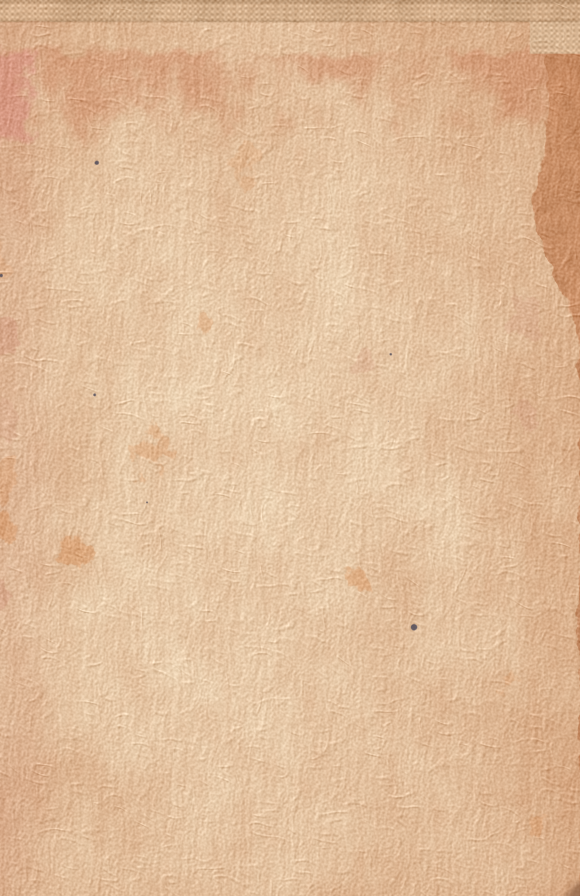
This texture is drawn by a WebGL 1 fragment shader. Its source:

```glsl
precision highp float;
uniform vec2 u_resolution;

#define CREASE_SCALE vec2(34.0, 74.0)
#define FIBRE_SCALE vec2(170.0, 38.0)
#define GRAIN_SCALE vec2(290.0, 240.0)
#define RELIEF_GAIN 0.088
#define TOOTH_GAIN 0.05
#define BAND_BOTTOM 0.976
#define THREAD_PITCH 0.0062
#define STAIN_COUNT 16
#define SPECK_COUNT 7

const vec3 PALE = vec3(0.925, 0.825, 0.70);
const vec3 WARM = vec3(0.825, 0.63, 0.48);
const vec3 BROWN = vec3(0.77, 0.53, 0.37);
const vec3 ROSE = vec3(0.80, 0.56, 0.46);
const vec3 ORANGE = vec3(0.83, 0.55, 0.34);
const vec3 CLOTH = vec3(0.82, 0.68, 0.54);
const vec3 INK = vec3(0.27, 0.26, 0.33);

float hash(vec2 p) {
  vec3 q = fract(p.xyx * 0.1031);
  q += dot(q, q.yzx + 33.33);
  return fract((q.x + q.y) * q.z);
}

float cornerSlope(vec2 cell, vec2 offset) {
  float angle = 6.2832 * hash(cell);
  return dot(vec2(cos(angle), sin(angle)), offset);
}

float gradientNoise(vec2 p) {
  vec2 i = floor(p), f = p - i;
  vec2 s = f * f * f * (f * (f * 6.0 - 15.0) + 10.0), e = vec2(1.0, 0.0);
  float low = mix(cornerSlope(i, f), cornerSlope(i + e, f - e), s.x);
  float high = mix(cornerSlope(i + e.yx, f - e.yx), cornerSlope(i + 1.0, f - 1.0), s.x);
  return 1.4 * mix(low, high, s.y);
}

float fbm(vec2 p) {
  float sum = 0.0, amp = 0.6;
  for (int i = 0; i < 4; i++) {
    sum += amp * gradientNoise(p);
    p = mat2(1.62, 1.22, -1.22, 1.62) * p + 17.3;
    amp *= 0.5;
  }
  return sum;
}

// Short ridges that fade in and out
float creases(vec2 p, vec2 scale, float offset) {
  float ridge = abs(gradientNoise(p * scale + offset));
  float broken = smoothstep(-0.2, 0.45, gradientNoise(p * 40.0 + offset * 3.0));
  return (1.0 - smoothstep(0.0, 0.24, ridge)) * broken;
}

// Paper height: flat and upright creases, fibres and fine grain
float relief(vec2 p) {
  vec2 bent = p + 0.004 * vec2(gradientNoise(p * 24.0 + 5.0), gradientNoise(p * 24.0 + 41.0));
  vec2 tilted = mat2(0.97, 0.24, -0.24, 0.97) * bent;
  float crease = 0.85 * creases(tilted, CREASE_SCALE, 0.0) + 0.5 * creases(bent, CREASE_SCALE.yx, 23.0);
  float fibre = gradientNoise(bent * FIBRE_SCALE);
  return crease + 0.75 * fibre + 0.5 * gradientNoise(tilted * GRAIN_SCALE);
}

float inside(float d, float blur) {
  return 1.0 - smoothstep(-blur, blur, d);
}

float boxDistance(vec2 p, vec2 halfSize) {
  vec2 d = abs(p) - halfSize;
  return length(max(d, 0.0)) + min(max(d.x, d.y), 0.0);
}

void main() {
  vec2 p = gl_FragCoord.xy / u_resolution.y;
  float aspect = u_resolution.x / u_resolution.y;
  float ragged = fbm(p * 38.0);
  float cloud = fbm(p * 6.0 + 3.0);
  float blotch = fbm(p * vec2(17.0, 13.0) + 29.0);

  // Aged paper, paler in the middle
  vec2 fromCentre = vec2(p.x / aspect, p.y) - vec2(0.4, 0.46);
  float streak = gradientNoise(p * vec2(60.0, 5.0)) + gradientNoise(p * vec2(120.0, 14.0));
  float age = 0.17 + 1.25 * dot(fromCentre, fromCentre) + 0.3 * cloud + 0.22 * blotch;
  age += 0.07 * streak + 0.12 * ragged;
  vec3 color = mix(PALE, WARM, clamp(age, -0.1, 1.1));
  float leftBlush = (1.0 - smoothstep(0.0, 0.09, p.x)) * (0.5 + 0.6 * cloud);
  color = mix(color, ROSE, 0.35 * leftBlush);

  // Damp tide below the upper edge
  float tideTop = inside(p.y - 0.942 + 0.025 * blotch, 0.004);
  float tide = smoothstep(0.85, 0.935, p.y + 0.09 * blotch + 0.03 * ragged) * tideTop;
  tide *= smoothstep(-0.25, 0.3, gradientNoise(p * vec2(6.0, 3.0) + 9.0) + 0.4 * blotch);
  color = mix(color, mix(ROSE, ORANGE, 0.35), 0.55 * tide);

  // Brown scar on the right and rose patch on the left
  float bulge = (p.y - 0.77) / 0.045;
  float scarWidth = (0.037 + 0.016 * exp(-bulge * bulge)) * smoothstep(0.6, 0.74, p.y);
  float scar = inside(aspect - scarWidth - p.x + 0.009 * ragged, 0.0012);
  color = mix(color, BROWN + 0.08 * ragged, 0.85 * scar * inside(p.y - 0.94, 0.002));
  float rose = boxDistance(p - vec2(0.0, 0.893), vec2(0.024, 0.044)) - 0.006 + 0.022 * ragged;
  color = mix(color, vec3(0.84, 0.57, 0.50), 0.7 * inside(rose, 0.007));

  // Scattered stains, every third one on the left edge
  for (int i = 0; i < STAIN_COUNT; i++) {
    float k = float(i);
    vec2 seed = vec2(k * 7.0 + 2.0, 13.0);
    vec2 centre = vec2(hash(seed) * aspect, 0.04 + 0.82 * hash(seed + 31.0));
    if (mod(k, 3.0) < 0.5) centre.x = 0.0;
    float radius = mix(0.007, 0.019, hash(seed + 57.0));
    float d = length((p - centre) * vec2(1.0, 0.8)) - radius + 0.024 * ragged;
    float strength = mix(0.2, 0.55, hash(seed + 83.0)) * (0.85 + 0.4 * inside(abs(d) - 0.001, 0.002));
    color = mix(color, mix(ROSE, ORANGE, step(0.5, hash(seed + 97.0))), strength * inside(d, 0.004));
  }

  // Woven cloth along the top and in the right corner
  vec2 thread = sin(p * 6.2832 / THREAD_PITCH + 1.5 * ragged);
  float weave = 0.06 * thread.x * thread.y + 0.03 * thread.y;
  float band = smoothstep(-0.001, 0.001, p.y - BAND_BOTTOM + 0.002 * ragged);
  float corner = inside(boxDistance(p - vec2(aspect, 0.97), vec2(0.056, 0.03)), 0.001);
  float cloth = max(band, corner);
  vec3 clothColor = mix(CLOTH, PALE, 0.35 * corner * (1.0 - band));
  color = mix(color, clothColor + weave + 0.08 * blotch, 0.85 * cloth);
  float seam = inside(abs(p.y - BAND_BOTTOM) - 0.001, 0.0015) + smoothstep(0.994, 1.0, p.y);
  color -= 0.1 * seam;

  // Light from the upper left
  float shade = relief(p) - relief(p + vec2(-0.0012, 0.0016));
  vec2 slanted = mat2(0.8, 0.6, -0.6, 0.8) * p;
  float tooth = gradientNoise(slanted * 350.0 + 11.0);
  color += (RELIEF_GAIN * shade + TOOTH_GAIN * tooth) * vec3(0.85, 1.0, 1.1) * (1.0 - 0.3 * cloth);

  // Small ink specks
  for (int i = 0; i < SPECK_COUNT; i++) {
    vec2 seed = vec2(float(i) * 5.0 + 3.0, 211.0);
    vec2 centre = vec2(hash(seed) * aspect, 0.1 + 0.75 * hash(seed + 19.0));
    float radius = mix(0.0008, 0.0033, hash(seed + 43.0));
    float d = length(p - centre) - radius + 0.002 * ragged;
    color = mix(color, INK, 0.8 * inside(d, 0.001));
  }

  // Worn lower right corner
  float wear = length(p - vec2(aspect, 0.0)) - 0.014 + 0.01 * ragged;
  color = mix(color, BROWN * 0.7, 0.7 * inside(wear, 0.006));
  gl_FragColor = vec4(clamp(color, 0.0, 1.0), 1.0);
}
```
